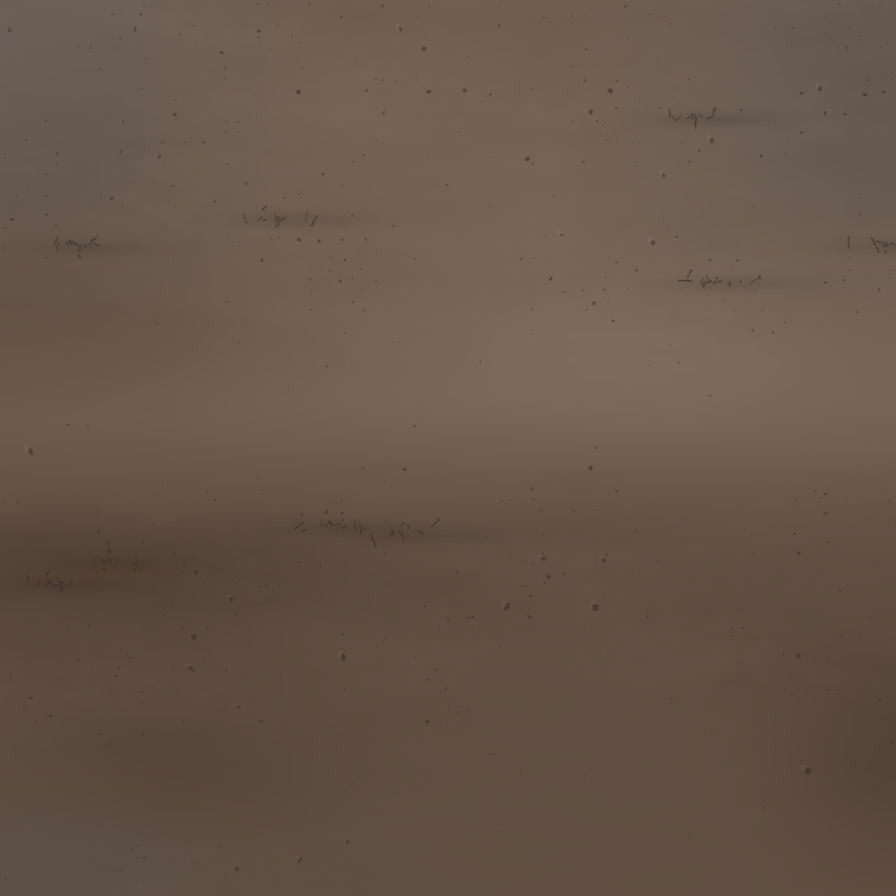
Reproduce this texture procedurally as a Shadertoy shader.

```glsl
// Weathered brown plaster: broad soft light and shade, faint horizontal
// streaks from gradient noise, hashed pits and crumbs in two worn bands,
// and a few smudged clusters of fine twig-like scratches.

const vec3 SHADE = vec3(0.32, 0.257, 0.208);
const vec3 LIGHT = vec3(0.488, 0.418, 0.36);
const vec3 GREY_TINT = vec3(0.97, 1.02, 1.09);
const vec3 PIT = vec3(0.2, 0.17, 0.145);

vec2 hash2(vec2 p) {
    vec3 q = fract(p.xyx * vec3(0.1031, 0.1030, 0.0973));
    q += dot(q, q.yzx + 33.33);
    return fract((q.xx + q.yz) * q.zy);
}

float gradientNoise(vec2 p) {
    vec2 i = floor(p), f = fract(p);
    vec2 u = f * f * f * (f * (f * 6.0 - 15.0) + 10.0);
    vec2 e = vec2(0.0, 1.0);
    float a = dot(hash2(i) * 2.0 - 1.0, f);
    float b = dot(hash2(i + e.yx) * 2.0 - 1.0, f - e.yx);
    float c = dot(hash2(i + e.xy) * 2.0 - 1.0, f - e.xy);
    float d = dot(hash2(i + e.yy) * 2.0 - 1.0, f - e.yy);
    return mix(mix(a, b, u.x), mix(c, d, u.x), u.y);
}

float fbm(vec2 p) {
    float sum = 0.0, gain = 0.5;
    for (int i = 0; i < 4; i++) {
        sum += gain * gradientNoise(p);
        p = p * 2.03 + 17.1;
        gain *= 0.5;
    }
    return sum;
}

mat2 turn(float a) {
    return mat2(cos(a), sin(a), -sin(a), cos(a));
}

float blob(vec2 uv, vec2 centre, vec2 size) {
    vec2 d = (uv - centre) / size;
    return exp(-dot(d, d));
}

// Broad lighting, 0 in shade and 1 in light
float lighting(vec2 uv) {
    float t = mix(0.33, 0.8, smoothstep(0.37, 0.56, uv.y));
    t += 0.2 * blob(uv, vec2(0.70, 0.60), vec2(0.28, 0.10));
    t -= 0.34 * blob(uv, vec2(0.00, 0.64), vec2(0.30, 0.12));
    t -= 0.30 * blob(uv, vec2(0.10, 0.36), vec2(0.26, 0.09));
    t -= 0.20 * blob(uv, vec2(0.20, 0.15), vec2(0.20, 0.08));
    t -= 0.28 * blob(uv, vec2(1.00, 0.16), vec2(0.12, 0.12));
    t -= 0.25 * blob(uv, vec2(0.06, 0.83), vec2(0.20, 0.13));
    t -= 0.28 * blob(uv, vec2(1.00, 0.86), vec2(0.22, 0.18));
    return t - 0.1 * smoothstep(0.88, 1.0, uv.y);
}

// Where the surface is rough rather than smooth
float wear(vec2 uv) {
    float upper = smoothstep(0.56, 0.70, uv.y);
    float lower = smoothstep(0.10, 0.28, uv.y) * smoothstep(0.52, 0.43, uv.y);
    float foot = smoothstep(0.09, 0.03, uv.y) * smoothstep(0.6, 0.2, uv.x);
    float patches = smoothstep(-0.25, 0.3, gradientNoise(uv * 7.0));
    return (0.08 + upper + lower + foot) * mix(0.25, 1.3, patches);
}

// One randomly turned, slightly oval speck per occupied grid cell
float specks(vec2 uv, float cells, float radius, float density, float blur) {
    vec2 id = floor(uv * cells);
    vec2 place = hash2(id + cells), kind = hash2(id + cells * 3.7);
    vec2 d = turn(6.283 * kind.y) * (uv - (id + mix(vec2(0.3), vec2(0.7), place)) / cells);
    d.y *= 1.0 + place.x;
    float r = radius * mix(0.45, 1.0, kind.y);
    float present = step(kind.x, density * wear((id + 0.5) / cells));
    return present * (1.0 - smoothstep(r - blur, r + blur, length(d)));
}

float segment(vec2 p, vec2 along) {
    return length(p - along * clamp(dot(p, along) / dot(along, along), -1.0, 1.0));
}

// Short crossing strokes gathered around the origin of p
float twigs(vec2 p, float seed, float blur) {
    float ink = 0.0;
    for (int i = 0; i < 13; i++) {
        vec2 a = hash2(vec2(float(i) + 3.0, seed)), b = hash2(vec2(seed, float(i) + 41.0));
        vec2 centre = (a - 0.5) * (b - 0.2) * vec2(0.13, 0.032);
        vec2 along = mix(0.001, 0.007, b.x * b.x) * vec2(1.0, 0.0) * turn(a.y * 5.0 - 2.5);
        float line = 1.0 - smoothstep(0.0, 0.0007 + blur, segment(p - centre, along));
        ink = max(ink, line * mix(0.35, 0.85, b.y));
    }
    return ink;
}

void mainImage(out vec4 fragColor, in vec2 fragCoord) {
    vec2 uv = fragCoord / iResolution.xy;
    float blur = max(0.0011, 0.6 / iResolution.y);
    float rough = clamp(wear(uv), 0.0, 1.0);

    // Light, streaks and fine mottling
    float streaks = fbm(uv * vec2(4.0, 17.0) + 5.0);
    float mottle = fbm(uv * vec2(38.0, 60.0));
    float tone = lighting(uv) + streaks * mix(0.06, 0.22, rough) + mottle * 0.09 * rough;
    vec3 color = mix(SHADE, LIGHT, tone);
    float corners = smoothstep(0.6, 0.85, uv.y) * smoothstep(0.1, 0.45, abs(uv.x - 0.5));
    corners += blob(uv, vec2(0.05, 0.03), vec2(0.25, 0.09));
    color *= mix(vec3(1.0), GREY_TINT, min(corners, 1.0));

    // Pits, with a lit rim on the larger crumbs
    vec2 ragged = uv + 0.0016 * vec2(gradientNoise(uv * 260.0), gradientNoise(uv * 260.0 + 90.0));
    float crumbs = specks(ragged, 17.0, 0.0052, 0.07, blur);
    float rim = specks(ragged - vec2(-0.003, 0.003), 17.0, 0.0052, 0.07, blur * 2.0);
    float pits = 0.6 * specks(ragged, 85.0, 0.0015, 0.11, blur);
    pits = max(pits, 0.7 * specks(ragged, 43.0, 0.0027, 0.08, blur));
    pits = max(pits, 0.6 * crumbs);
    color *= 1.0 + 0.09 * rim * (1.0 - crumbs);

    // Scratch clusters over soft smudges, alternating between the worn bands
    for (int i = 0; i < 9; i++) {
        float seed = float(i) * 7.0 + 11.0;
        vec2 h = hash2(vec2(seed, 4.0));
        float band = mod(float(i), 2.0);
        vec2 p = ragged - vec2(h.x, mix(mix(0.68, 0.93, h.y), mix(0.28, 0.45, h.y), band));
        color *= 1.0 - 0.09 * blob(p, vec2(0.02, -0.003), vec2(0.075, 0.009));
        if (abs(p.x) < 0.08 && abs(p.y) < 0.03) pits = max(pits, twigs(p, seed, blur));
    }
    fragColor = vec4(mix(color, PIT, pits * 0.8), 1.0);
}
```
